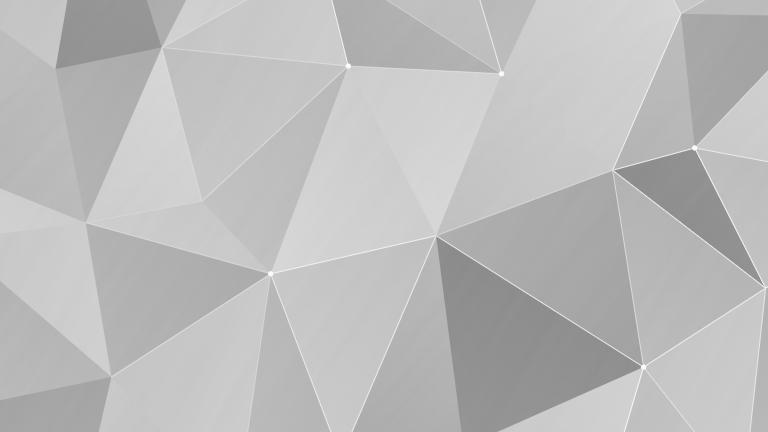
A Shadertoy shader for this background:

```glsl
// Grey low-poly facets with faint slanted streaks, thin white links and round nodes.

#define CELL 0.36          // mesh spacing, in canvas heights
#define JITTER 0.66        // vertex displacement, in cells
#define MESH_ANGLE 0.42    // rotation of the mesh
#define TONE_DARK 0.565
#define TONE_LIGHT 0.822
#define FACET_GRADIENT 0.09
#define STREAK_ANGLE 0.95
#define STREAK_DEPTH 0.016
#define LINK_HALF_WIDTH 0.0012
#define LINK_SHARE 0.72
#define NODE_RADIUS 0.0062
#define NODE_SHARE 0.42

float hash(vec2 p) {
    vec3 q = fract(p.xyx * 0.1031);
    q += dot(q, q.yzx + 33.33);
    return fract((q.x + q.y) * q.z);
}

float noise(vec2 p) {
    vec2 i = floor(p), f = fract(p);
    f = f * f * (3.0 - 2.0 * f);
    return mix(mix(hash(i), hash(i + vec2(1, 0)), f.x),
               mix(hash(i + vec2(0, 1)), hash(i + vec2(1, 1)), f.x), f.y);
}

vec2 direction(float angle) { return vec2(cos(angle), sin(angle)); }

vec2 meshToCanvas(vec2 q) {
    vec2 d = direction(MESH_ANGLE);
    return CELL * vec2(d.x * q.x - d.y * q.y, d.y * q.x + d.x * q.y);
}

vec2 canvasToMesh(vec2 p) {
    vec2 d = direction(MESH_ANGLE);
    return vec2(d.x * p.x + d.y * p.y, d.x * p.y - d.y * p.x) / CELL;
}

// Canvas position of a mesh vertex
vec2 vertex(vec2 id) {
    vec2 offset = vec2(hash(id + 17.0), hash(id + 59.0)) - 0.5;
    return meshToCanvas(id + JITTER * offset);
}

float glow(vec2 p, vec2 centre, float radius) {
    vec2 d = (p - centre) / radius;
    return exp(-dot(d, d));
}

// Broad light and dark zones
float zoneBias(vec2 p) {
    return 0.40 * glow(p, vec2(0.42, 0.60), 0.36)
         + 0.22 * glow(p, vec2(1.25, 0.80), 0.30)
         + 0.25 * glow(p, vec2(1.65, 0.04), 0.25)
         - 0.55 * glow(p, vec2(1.48, 0.40), 0.22)
         - 0.45 * glow(p, vec2(0.40, 1.02), 0.22)
         - 0.20 * glow(p, vec2(0.50, 0.04), 0.25);
}

float edgeSide(vec2 p, vec2 a, vec2 b) {
    vec2 e = normalize(b - a), d = p - a;
    return e.x * d.y - e.y * d.x;
}

float segmentDistance(vec2 p, vec2 a, vec2 b) {
    vec2 d = p - a, e = b - a;
    return length(d - e * clamp(dot(d, e) / dot(e, e), 0.0, 1.0));
}

float coverage(float inside) { return clamp(inside * iResolution.y + 0.5, 0.0, 1.0); }

// Adds (tone * weight, weight) of one counter-clockwise facet
void addFacet(vec2 p, vec2 a, vec2 b, vec2 c, vec2 id, float half_, inout vec2 sum) {
    float inside = min(edgeSide(p, a, b), min(edgeSide(p, b, c), edgeSide(p, c, a)));
    float weight = coverage(inside);
    if (weight <= 0.0) return;
    vec2 centre = (a + b + c) / 3.0;
    float seed = hash(id * 2.0 + half_ + 7.0);

    // Evenly spread ranks keep the shares of the tones steady
    float rank = fract(dot(id, vec2(0.7549, 0.5698)) + 0.382 * half_ + 0.31);
    rank = clamp(rank + zoneBias(centre), 0.0, 1.0);
    float tone = mix(TONE_DARK, TONE_LIGHT, sqrt(rank));
    tone += FACET_GRADIENT * dot(p - centre, direction(6.2832 * seed));

    // Streaks: noise stretched along one slant
    vec2 along = direction(STREAK_ANGLE + 0.3 * (seed - 0.5));
    vec2 s = vec2(dot(p, vec2(-along.y, along.x)), dot(p, along));
    float streak = 0.6 * noise(s * vec2(48.0, 3.0) + 40.0 * seed)
                 + 0.4 * noise(s * vec2(110.0, 5.0) + 90.0 * seed);
    tone += STREAK_DEPTH * (streak - 0.5);
    sum += weight * vec2(tone, 1.0);
}

// idSum identifies an edge by the sum of its end ids
float link(vec2 p, vec2 a, vec2 b, vec2 idSum) {
    float strength = step(hash(idSum + 101.0), LINK_SHARE) * mix(0.3, 1.0, hash(idSum + 211.0));
    strength *= smoothstep(0.25, 0.55, 0.5 * (a.x + b.x));
    return strength * coverage(LINK_HALF_WIDTH - segmentDistance(p, a, b));
}

void mainImage(out vec4 fragColor, in vec2 fragCoord) {
    vec2 p = fragCoord / iResolution.y;
    vec2 home = floor(canvasToMesh(p));
    vec2 sum = vec2(0.0);
    float white = 0.0;

    for (int y = -1; y <= 1; y++)
    for (int x = -1; x <= 1; x++) {
        vec2 id = home + vec2(x, y);
        vec2 a = vertex(id), b = vertex(id + vec2(1, 0));
        vec2 c = vertex(id + vec2(1, 1)), d = vertex(id + vec2(0, 1));

        // Split each quad along its shorter diagonal
        bool rising = distance(a, c) < distance(b, d);
        addFacet(p, a, b, rising ? c : d, id, 0.0, sum);
        addFacet(p, rising ? a : b, c, d, id, 1.0, sum);

        white = max(white, link(p, a, b, 2.0 * id + vec2(1, 0)));
        white = max(white, link(p, a, d, 2.0 * id + vec2(0, 1)));
        white = max(white, link(p, rising ? a : b, rising ? c : d, 2.0 * id + 1.0));

        float shown = step(hash(id + 307.0), NODE_SHARE) * step(0.35, a.x);
        white = max(white, shown * coverage(NODE_RADIUS - distance(p, a)));
    }

    float tone = sum.x / max(sum.y, 0.001);
    fragColor = vec4(vec3(mix(tone, 0.98, white)), 1.0);
}
```
